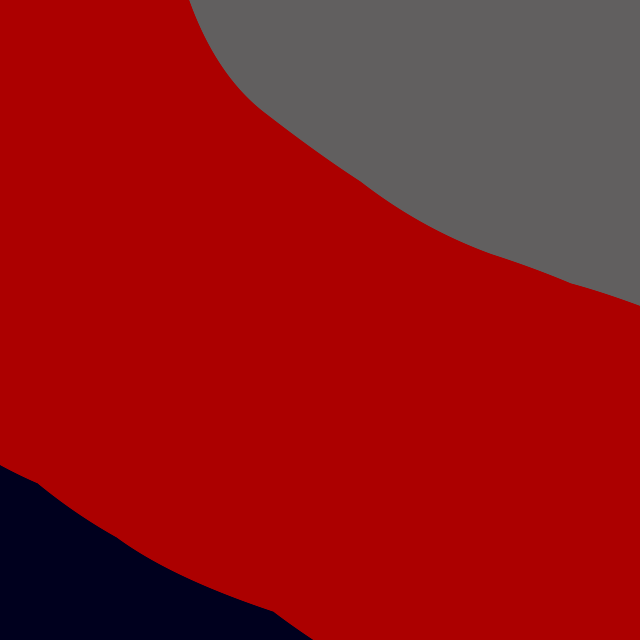
A WebGL 1 fragment shader for this background:

```glsl
precision highp float;
// Flat red field between a grey upper-right mass and a navy lower-left corner.

uniform vec2 u_resolution;

const vec3 RED = vec3(0.674, 0.0, 0.0);
const vec3 GREY = vec3(0.38, 0.373, 0.373);
const vec3 NAVY = vec3(0.0, 0.0, 0.118);
const float EDGE_PIXELS = 1.0; // width of the smoothed edge

// Joints of the grey contour, left to right
const vec2 GREY_TOP = vec2(0.2956, 1.0);
const vec2 GREY_SHOULDER = vec2(0.4167, 0.8216);
const vec2 GREY_SLOPE = vec2(0.5638, 0.7161);
const vec2 GREY_BELLY = vec2(0.7682, 0.6029);
const vec2 GREY_DIP = vec2(0.8919, 0.5573);
const vec2 GREY_END = vec2(1.0, 0.5221);

// Joints of the navy contour, left to right
const vec2 NAVY_START = vec2(0.0, 0.2734);
const vec2 NAVY_KNEE = vec2(0.0586, 0.2448);
const vec2 NAVY_SLOPE = vec2(0.1823, 0.1602);
const vec2 NAVY_HEEL = vec2(0.4271, 0.0443);
const vec2 NAVY_END = vec2(0.4896, 0.0);

// Approximate signed distance above a quadratic arc that runs rightward,
// extended by its end tangents; keeps the previous distance left of its start.
float follow(float previous, vec2 p, vec2 start, vec2 control, vec2 end) {
  if (p.x < start.x) return previous;
  vec2 lead = control - start;
  vec2 bend = start - 2.0 * control + end;
  float run = min(p.x, end.x) - start.x;
  float t = run / (lead.x + sqrt(max(lead.x * lead.x + bend.x * run, 0.0)));
  vec2 onCurve = start + t * (2.0 * lead + t * bend);
  vec2 tangent = normalize(lead + t * bend);
  return dot(p - onCurve, vec2(-tangent.y, tangent.x));
}

float greyDistance(vec2 p) {
  float d = -1.0;
  d = follow(d, p, GREY_TOP, vec2(0.3385, 0.8802), GREY_SHOULDER);
  d = follow(d, p, GREY_SHOULDER, vec2(0.4974, 0.7591), GREY_SLOPE);
  d = follow(d, p, GREY_SLOPE, vec2(0.6576, 0.6432), GREY_BELLY);
  d = follow(d, p, GREY_BELLY, vec2(0.8333, 0.5820), GREY_DIP);
  return follow(d, p, GREY_DIP, vec2(0.9401, 0.5443), GREY_END);
}

float navyDistance(vec2 p) {
  float d = 1.0;
  d = follow(d, p, NAVY_START, vec2(0.0286, 0.2578), NAVY_KNEE);
  d = follow(d, p, NAVY_KNEE, vec2(0.1172, 0.1966), NAVY_SLOPE);
  d = follow(d, p, NAVY_SLOPE, vec2(0.2669, 0.0977), NAVY_HEEL);
  return follow(d, p, NAVY_HEEL, vec2(0.4544, 0.0234), NAVY_END);
}

void main() {
  vec2 p = gl_FragCoord.xy / u_resolution;
  float halfEdge = 0.5 * EDGE_PIXELS / min(u_resolution.x, u_resolution.y);

  // Layer the two masses over the red field
  vec3 color = mix(RED, GREY, smoothstep(-halfEdge, halfEdge, greyDistance(p)));
  color = mix(NAVY, color, smoothstep(-halfEdge, halfEdge, navyDistance(p)));
  gl_FragColor = vec4(color, 1.0);
}
```
